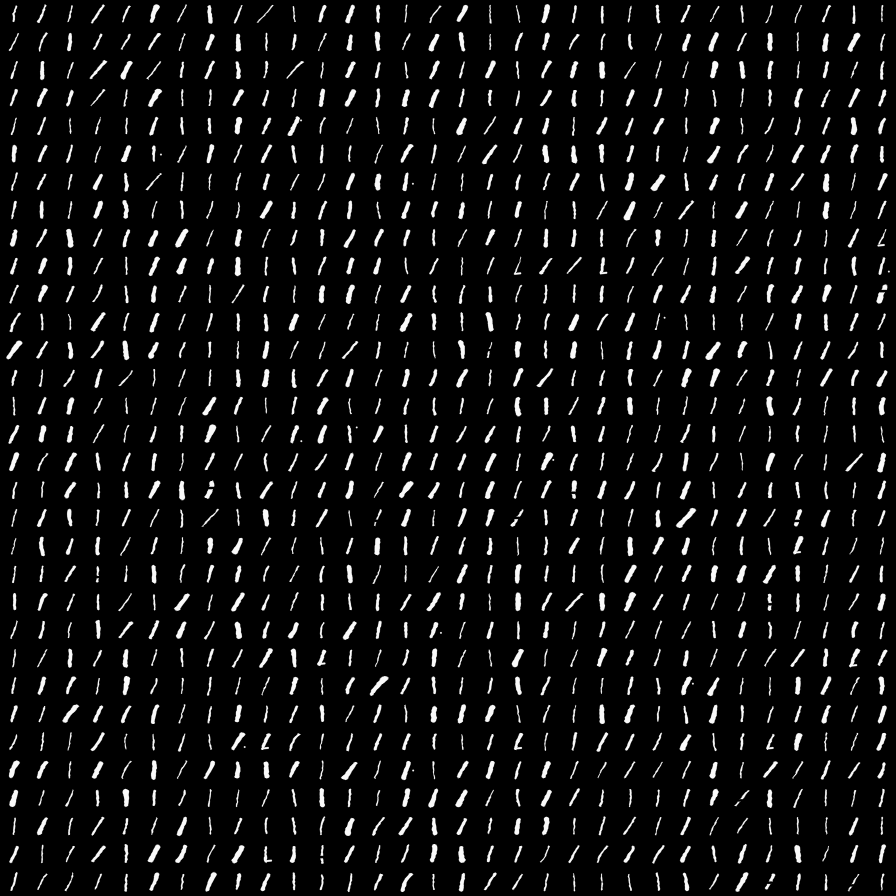
Reproduce this pattern procedurally as a Shadertoy shader.

```glsl
// Draws a 32 by 32 grid of hand-drawn white strokes, each leaning and wobbling differently, on black.

const float GRID_COUNT = 32.0;
const float HALF_HEIGHT = 0.305;
const vec3 INK = vec3(0.98);
const vec3 GROUND = vec3(0.0);

float hash(vec2 cell, float salt) {
    vec3 q = fract(vec3(cell, salt) * vec3(0.1031, 0.1130, 0.0973) + 0.137);
    q += dot(q, q.yzx + 33.33);
    return fract((q.x + q.y) * q.z);
}

// Smooth one-dimensional noise in -1..1, different for each cell.
float wobble(float x, vec2 cell, float salt) {
    float i = floor(x);
    float f = smoothstep(0.0, 1.0, x - i);
    return 2.0 * mix(hash(cell, salt + i), hash(cell, salt + i + 1.0), f) - 1.0;
}

float segmentDistance(vec2 p, vec2 a, vec2 b) {
    vec2 ab = b - a;
    return length(p - a - ab * clamp(dot(p - a, ab) / dot(ab, ab), 0.0, 1.0));
}

// Horizontal position of the stroke's spine at height y.
float spine(float y, float lean, float bow, vec2 cell) {
    float t = y / HALF_HEIGHT;
    return lean * y + bow * (t * t - 0.4) + 0.014 * wobble(y * 8.0 + 8.0, cell, 40.0);
}

float strokeDistance(vec2 p, vec2 cell) {
    // Individual character of the stroke
    float lean = mix(-0.16, 0.52, hash(cell, 1.0)) + 0.48 * pow(hash(cell, 2.0), 5.0);
    float bow = 0.13 * (hash(cell, 3.0) - 0.45) * hash(cell, 4.0);
    float halfWidth = mix(0.024, 0.094, pow(hash(cell, 5.0), 1.8));
    float reach = HALF_HEIGHT * mix(0.88, 1.06, hash(cell, 6.0)) - 0.7 * halfWidth;

    // Distance to the curved spine, with rounded ends
    float y = clamp(p.y, -reach, reach);
    float slope = lean + 2.0 * bow * y / (HALF_HEIGHT * HALF_HEIGHT);
    float across = (p.x - spine(y, lean, bow, cell)) * inversesqrt(1.0 + slope * slope);
    float d = length(vec2(across, p.y - y));

    // Taper and ragged edges
    float taper = 1.0 + 0.45 * (hash(cell, 7.0) - 0.5) * y / reach;
    float side = p.x > spine(y, lean, bow, cell) ? 60.0 : 90.0;
    d -= halfWidth * taper + 0.013 * wobble(p.y * 15.0 + 12.0, cell, side);

    // Rare faults: a gap, a foot or a stray speck
    float fault = hash(cell, 8.0);
    if (fault < 0.015) {
        float gapHeight = 0.3 * (hash(cell, 9.0) - 0.5);
        d = max(d, 0.045 - abs(p.y - gapHeight));
    } else if (fault < 0.027) {
        vec2 heel = vec2(spine(-reach, lean, bow, cell), -reach);
        d = min(d, segmentDistance(p, heel, heel + vec2(0.19, 0.02)) - 0.035);
    } else if (fault < 0.037) {
        vec2 speck = vec2(0.25, 0.5 * hash(cell, 10.0) - 0.25);
        d = min(d, length(p - speck) - 0.032);
    }
    return d;
}

void mainImage(out vec4 fragColor, in vec2 fragCoord) {
    // Square cells counted along the canvas height
    vec2 grid = fragCoord / iResolution.y * GRID_COUNT;
    vec2 cell = floor(grid);
    vec2 p = fract(grid) - 0.5;
    p -= 0.03 * (vec2(hash(cell, 11.0), hash(cell, 12.0)) - 0.5);

    // Ink coverage softened over about one pixel
    float edge = 0.72 * GRID_COUNT / iResolution.y;
    float coverage = 1.0 - smoothstep(-edge, edge, strokeDistance(p, cell));
    fragColor = vec4(mix(GROUND, INK, coverage), 1.0);
}
```
